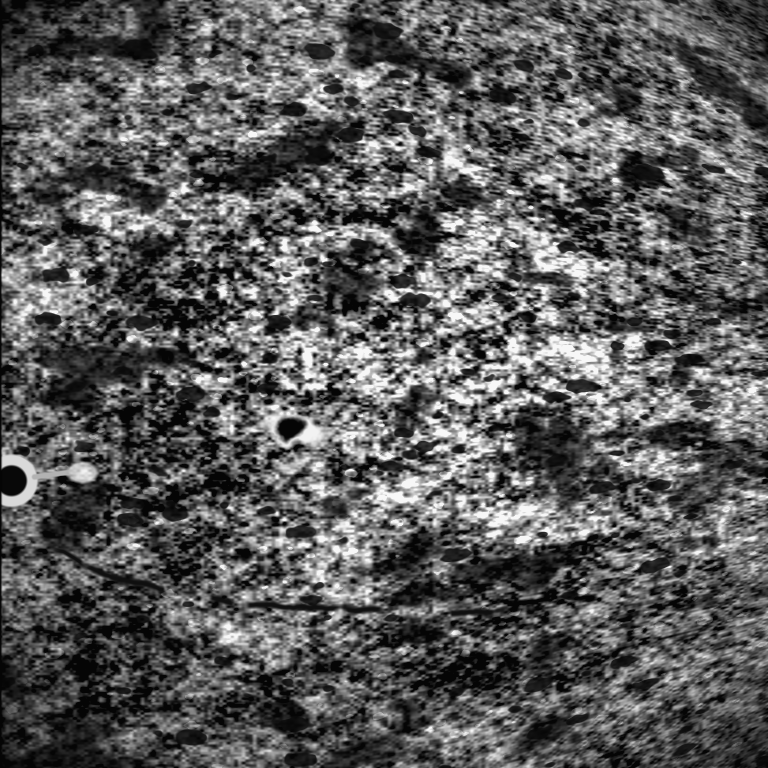
This texture is drawn by a three.js fragment shader. Its source:

```glsl
varying vec2 vUv;

float hash(vec2 p) {
  return fract(sin(dot(p, vec2(127.1, 311.7))) * 43758.5453);
}

float noise(vec2 p) {
  vec2 i = floor(p), f = fract(p);
  f = f * f * (3.0 - 2.0 * f);
  return mix(mix(hash(i), hash(i + vec2(1.0, 0.0)), f.x),
             mix(hash(i + vec2(0.0, 1.0)), hash(i + 1.0), f.x), f.y);
}

float fbm(vec2 p) {
  float sum = 0.0, weight = 0.5;
  for (int i = 0; i < 4; i++) {
    sum += weight * noise(p);
    p = p * 2.03 + 17.3;
    weight *= 0.5;
  }
  return sum / 0.9375;
}

// Scattered ragged pebbles, one candidate per cell
float pebbles(vec2 p, float density, float seed) {
  float cover = 0.0;
  vec2 cell = floor(p);
  for (int y = -1; y <= 1; y++) {
    for (int x = -1; x <= 1; x++) {
      vec2 id = cell + vec2(float(x), float(y));
      vec2 d = p - id - vec2(hash(id + seed), hash(id + seed + 5.7));
      float radius = mix(0.1, 0.36, pow(hash(id + seed + 9.1), 2.0));
      float dist = length(d * vec2(0.75, 1.15)) + 0.18 * (noise(p * 5.0) - 0.5);
      float present = step(hash(id + seed + 3.3), density);
      cover = max(cover, present * (1.0 - smoothstep(radius - 0.05, radius + 0.05, dist)));
    }
  }
  return cover;
}

// Soft ellipse with a rough outline
float patchMask(vec2 p, vec2 center, vec2 size, float slope) {
  vec2 d = p - center;
  d.y -= slope * d.x;
  float dist = length(d / size) + 1.3 * (fbm(p * 38.0) - 0.5);
  return 1.0 - smoothstep(0.55, 1.15, dist);
}

float segmentDist(vec2 p, vec2 a, vec2 b) {
  vec2 ab = b - a;
  return length(p - a - ab * clamp(dot(p - a, ab) / dot(ab, ab), 0.0, 1.0));
}

void main() {
  vec2 uv = vUv;

  // Layers bend toward the middle on the right side
  float bend = max(uv.x - 0.35, 0.0);
  vec2 p = vec2(uv.x, 0.5 + (uv.y - 0.5) * (1.0 + 0.9 * bend * bend));

  // Contrast and light peak around the centre
  float middle = exp(-dot((uv - vec2(0.52, 0.56)) * vec2(1.9, 2.3), (uv - vec2(0.52, 0.56)) * vec2(1.9, 2.3)));
  float contrast = mix(0.6, 1.3, middle);

  // Grain from coarse to fine
  float grain = 0.45 * (noise(p * vec2(34.0, 50.0)) - 0.5)
              + 0.75 * (noise(p * vec2(100.0, 145.0) + 31.0) - 0.5)
              + 0.60 * (noise(p * vec2(205.0, 310.0) + 57.0) - 0.5);
  float broad = fbm(p * vec2(5.0, 8.0) + 3.0) - 0.5;
  float tone = 0.34 + 0.13 * middle + contrast * grain + 0.75 * broad;

  // Pale deposits
  float pale = patchMask(uv, vec2(0.72, 0.53), vec2(0.11, 0.035), 0.15);
  pale = max(pale, patchMask(uv, vec2(0.73, 0.665), vec2(0.07, 0.028), -0.4));
  pale = max(pale, patchMask(uv, vec2(0.70, 0.32), vec2(0.10, 0.035), 0.15));
  pale = max(pale, patchMask(uv, vec2(0.27, 0.18), vec2(0.07, 0.03), 0.0));
  pale = max(pale, patchMask(uv, vec2(0.20, 0.73), vec2(0.16, 0.035), 0.0));
  tone += 0.27 * pale;
  tone += 0.4 * pebbles(p * vec2(46.0, 54.0), 0.16, 21.0) * (0.3 + 0.7 * middle);

  // Dark stains and pits
  float stain = smoothstep(0.61, 0.72, fbm(p * vec2(11.0, 17.0) + 71.0));
  stain = max(stain, patchMask(uv, vec2(0.36, 0.79), vec2(0.09, 0.025), 0.5));
  stain = max(stain, patchMask(uv, vec2(0.53, 0.93), vec2(0.10, 0.022), -0.45));
  stain = max(stain, patchMask(uv, vec2(0.73, 0.40), vec2(0.08, 0.06), -0.3));
  stain = max(stain, patchMask(uv, vec2(0.94, 0.89), vec2(0.09, 0.025), -0.7));
  stain = max(stain, 0.7 * patchMask(uv, vec2(0.93, 0.38), vec2(0.05, 0.05), 0.8));
  stain = max(stain, patchMask(uv, vec2(0.14, 0.935), vec2(0.08, 0.016), 0.0));
  tone = mix(tone, 0.07 + 0.2 * grain, 0.82 * stain);
  tone = mix(tone, 0.04, 0.85 * pebbles(p * vec2(24.0, 30.0), 0.22, 4.0));

  // Long crack along the lower part
  float crackY = 0.205 + 0.085 * exp(-8.0 * (uv.x - 0.06)) + 0.018 * (fbm(vec2(uv.x * 22.0, 2.0)) - 0.5);
  float crack = 1.0 - smoothstep(0.001, 0.007, abs(uv.y - crackY));
  crack *= smoothstep(0.05, 0.08, uv.x) * (1.0 - smoothstep(0.66, 0.72, uv.x));
  tone = mix(tone, 0.06, crack * smoothstep(0.25, 0.5, noise(uv * 45.0)));

  // Bright pocket with a black hole
  tone = mix(tone, 0.95, patchMask(uv, vec2(0.39, 0.438), vec2(0.045, 0.024), -0.2));
  tone = mix(tone, 0.02, patchMask(uv, vec2(0.38, 0.443), vec2(0.02, 0.016), 0.0));

  // Ring at the left edge with a stalk and a pale knob
  float ringDist = length(uv - vec2(0.015, 0.374));
  tone = mix(tone, 0.03, 1.0 - smoothstep(0.020, 0.024, ringDist));
  tone = mix(tone, 0.85, 1.0 - smoothstep(0.005, 0.009, abs(ringDist - 0.027)));
  tone = mix(tone, 0.7, 1.0 - smoothstep(0.002, 0.005, segmentDist(uv, vec2(0.045, 0.379), vec2(0.09, 0.385))));
  float knob = length((uv - vec2(0.107, 0.385)) * vec2(0.75, 1.1));
  tone = mix(tone, 0.8 + 0.3 * grain, 1.0 - smoothstep(0.012, 0.018, knob));

  // Shaded corners and left border
  tone *= 1.0 - 0.6 * smoothstep(0.52, 0.75, length(uv - 0.5));
  tone *= smoothstep(0.0, 0.004, uv.x);
  gl_FragColor = vec4(vec3(clamp(tone, 0.02, 0.97)), 1.0);
}
```
